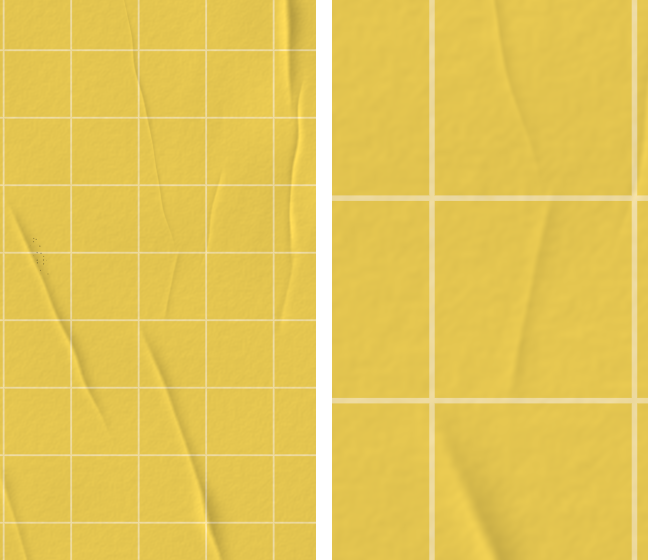
Left, the full canvas; right, a detail of the centre.
Reproduce this pattern procedurally as a WebGL 1 fragment shader.

```glsl
precision highp float;
// Mustard paper printed with a pale square grid, five lines across and eight down.
// Creases are tapered ridges, lit on one side and shaded on the other; value noise
// adds paper grain, faint wrinkles and slight wear in the printed lines.
uniform vec2 u_resolution;

float hash(vec2 p) {
  vec3 q = fract(p.xyx * 0.1031);
  q += dot(q, q.yzx + 33.33);
  return fract((q.x + q.y) * q.z);
}

float noise(vec2 p) {
  vec2 i = floor(p);
  vec2 f = fract(p);
  f = f * f * (3.0 - 2.0 * f);
  return mix(mix(hash(i), hash(i + vec2(1.0, 0.0)), f.x),
             mix(hash(i + vec2(0.0, 1.0)), hash(i + vec2(1.0, 1.0)), f.x), f.y);
}

// Slope of a noise relief lit from the upper left.
float emboss(vec2 p) {
  return noise(p) - noise(p + vec2(0.5, -0.5));
}

// Ridge running down from top to bottom: bright on the left, dark on the right.
float crease(vec2 p, vec2 top, vec2 bottom, float bend, float width) {
  float t = (top.y - p.y) / (top.y - bottom.y);
  float arc = clamp(t, 0.0, 1.0);
  float center = mix(top.x, bottom.x, t) + bend * 4.0 * arc * (1.0 - arc);
  center += 0.016 * (noise(vec2(p.y * 9.0, top.x * 70.0)) - 0.5);
  float swell = 0.55 + 0.9 * noise(vec2(p.y * 7.0, top.y * 31.0));
  float d = (p.x - center) / (width * swell);
  float fade = smoothstep(0.0, 0.22, t) * (1.0 - smoothstep(0.72, 1.0, t));
  float profile = mix(0.6 * exp(-d * d), -exp(-0.6 * d * d), smoothstep(-0.35, 0.45, d));
  return fade * swell * profile;
}

float creases(vec2 p) {
  float s = 0.0;
  // Long diagonal folds on the left, lower middle and bottom corner
  s += 0.10 * crease(p, vec2(0.00, 1.18), vec2(0.37, 0.34), 0.0, 0.017);
  s += 0.15 * crease(p, vec2(0.42, 0.79), vec2(0.74, -0.20), 0.03, 0.028);
  s += 0.09 * crease(p, vec2(-0.01, 0.32), vec2(0.13, -0.12), 0.0, 0.022);
  // Thin fold from the top through the middle
  s += 0.08 * crease(p, vec2(0.36, 1.90), vec2(0.56, 0.92), 0.0, 0.009);
  s += 0.06 * crease(p, vec2(0.565, 1.00), vec2(0.515, 0.73), 0.0, 0.011);
  s -= 0.06 * crease(p, vec2(0.70, 1.26), vec2(0.63, 0.90), 0.0, 0.010);
  // Paired folds at the right edge
  s += 0.15 * crease(p, vec2(0.905, 2.00), vec2(0.915, 1.37), 0.0, 0.024);
  s -= 0.14 * crease(p, vec2(0.960, 1.56), vec2(0.920, 0.90), -0.01, 0.013);
  s -= 0.05 * crease(p, vec2(0.935, 1.00), vec2(0.885, 0.70), 0.0, 0.015);
  return s;
}

// A few small dark flecks scattered along the left fold.
float flecks(vec2 p) {
  vec2 cell = floor(p * 90.0);
  vec2 spot = 0.3 + 0.4 * vec2(hash(cell + 5.0), hash(cell + 17.0));
  float along = (p.y - 0.96) / 0.09;
  float across = (p.x - 0.125 + 0.3 * (p.y - 0.96)) / 0.022;
  float area = 1.0 - smoothstep(0.6, 1.0, length(vec2(across, along)));
  float dot_ = 1.0 - smoothstep(0.08, 0.32, length(fract(p * 90.0) - spot));
  return area * dot_ * step(0.68, hash(cell));
}

void main() {
  vec2 p = gl_FragCoord.xy / u_resolution.x;
  float pixel = 1.0 / u_resolution.x;

  // Paper shading: grain, soft relief, upright wrinkles at the upper right
  float light = 1.0 + creases(p);
  light += 0.022 * emboss(p * 130.0) + 0.018 * emboss(p * 55.0);
  light += 0.018 * (noise(p * 5.0) - 0.5);
  float wrinkled = smoothstep(0.45, 0.8, p.x) * smoothstep(0.7, 1.2, p.y);
  light += 0.05 * wrinkled * emboss(vec2(p.x * 17.0 - p.y * 3.0, p.y * 4.0));

  // Printed square grid
  vec2 cell = (p - vec2(0.0116, 0.118)) / 0.2136;
  vec2 away = abs(fract(cell + 0.5) - 0.5) * 0.2136;
  vec2 cover = clamp((0.0029 - away) / pixel + 0.5, 0.0, 1.0);
  float ink = max(cover.x, cover.y) * (0.82 + 0.18 * noise(p * 110.0));

  vec3 color = mix(vec3(0.89, 0.77, 0.31), vec3(0.93, 0.86, 0.65), ink);
  color *= mix(light, 1.0, 0.25 * ink);
  color *= 1.0 - 0.25 * flecks(p);
  gl_FragColor = vec4(color, 1.0);
}
```
